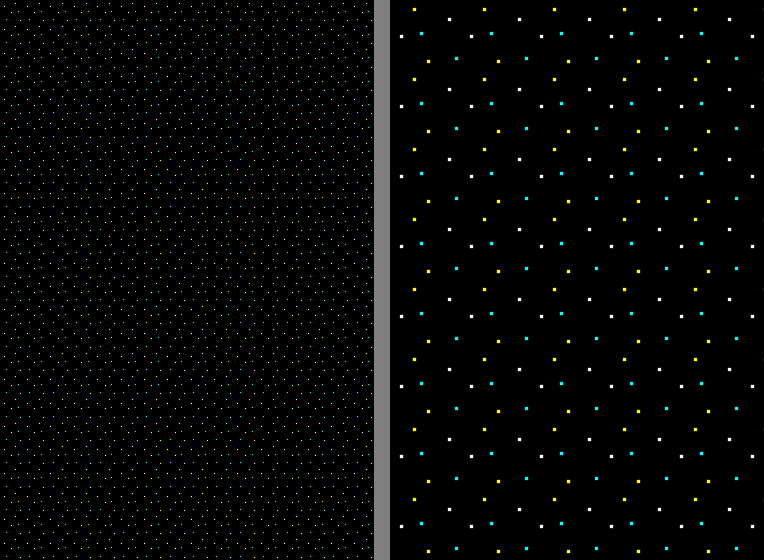
Left, the full canvas; right, a detail of the centre.
Give the GLSL for this pattern, as a Shadertoy shader.

```glsl
const vec2 REPEATS = vec2(16.0, 24.0);
const float CELL = 32.0; // units across one repeat

// Dot centres within a cell, two of each colour
const vec2 CENTRES[6] = vec2[6](
    vec2(21.9, 27.7), vec2(28.1, 3.9),
    vec2(5.8, 23.3), vec2(15.9, 15.4),
    vec2(25.0, 16.8), vec2(8.9, 5.4));

const vec3 COLOURS[3] = vec3[3](
    vec3(1.0, 1.0, 0.0), vec3(1.0), vec3(0.0, 1.0, 1.0));

// Share of a pixel covered by a square dot
float squareCoverage(vec2 offset, float halfSide, vec2 pixel) {
    vec2 overlap = min(offset + halfSide, 0.5 * pixel) - max(offset - halfSide, -0.5 * pixel);
    overlap = clamp(overlap / pixel, 0.0, 1.0);
    return overlap.x * overlap.y;
}

void mainImage(out vec4 fragColor, in vec2 fragCoord) {
    vec2 pixel = CELL * REPEATS / iResolution.xy;
    vec2 p = fragCoord * pixel;
    vec3 colour = vec3(0.0);

    for (int i = 0; i < 6; i++) {
        // Nearest copy of the dot, wrapping across cell borders
        vec2 cell = floor((p - CENTRES[i]) / CELL + 0.5);
        vec2 centre = CENTRES[i] + cell * CELL;

        // Seat every dot on a pixel centre so that all stay equally crisp
        centre = (floor(centre / pixel) + 0.5) * pixel;
        colour = mix(colour, COLOURS[i / 2], squareCoverage(p - centre, 0.75, pixel));
    }
    fragColor = vec4(colour, 1.0);
}
```
